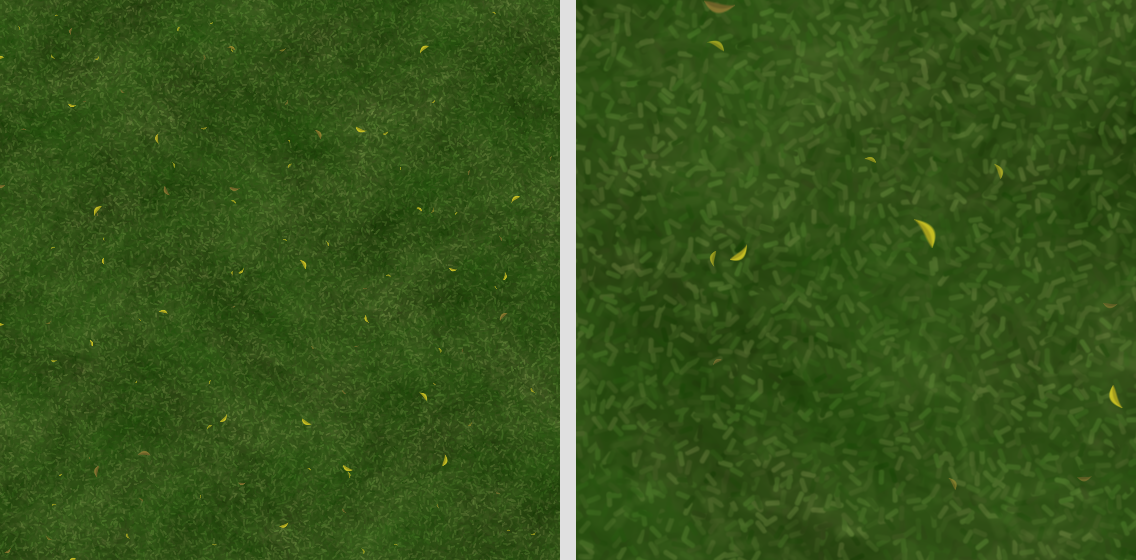
Left, the full canvas; right, a detail of the centre.
Reproduce this texture procedurally as a Shadertoy shader.

```glsl
// Mown lawn seen from above: fine mottled grass with a few scattered yellow leaves.

vec3 hash3(vec2 cell) {
    vec3 h = fract(cell.xyx * vec3(0.1031, 0.1030, 0.0973));
    h += dot(h, h.yxz + 33.33);
    return fract((h.xxy + h.yzz) * h.zyx);
}

mat2 rotate(float angle) {
    float c = cos(angle), s = sin(angle);
    return mat2(c, s, -s, c);
}

// Layered, warped sines: broad patches down to small clumps
float patches(vec2 p) {
    float sum = 0.0, amplitude = 1.0;
    for (int i = 0; i < 6; i++) {
        p += 0.7 * sin(p.yx * 0.8 + float(i) * 1.7);
        sum += amplitude * sin(p.x) * cos(p.y);
        p = rotate(0.9) * p * 1.75 + 3.1;
        amplitude *= 0.76;
    }
    return sum;
}

// Cellular blades: x is the tone, y the tint of the topmost short stroke
vec2 blades(vec2 p) {
    vec2 cell = floor(p), result = vec2(-0.6, 0.0);
    for (int y = -1; y <= 1; y++)
    for (int x = -1; x <= 1; x++) {
        vec2 id = cell + vec2(x, y);
        vec3 h = hash3(id);
        vec3 shade = hash3(id + 71.3);
        vec2 q = rotate(h.z * 6.2832) * (p - id - h.xy);
        q.x -= clamp(q.x, -0.45, 0.45);
        float cover = smoothstep(0.36, 0.1, length(q));
        result = mix(result, shade.xy * 2.0 - 1.0, cover);
    }
    return result;
}

// One curved leaf at most in each cell; alpha is its coverage
vec4 leaves(vec2 uv, float cells, float size, float density) {
    vec2 p = uv * cells, id = floor(p);
    vec3 h = hash3(id + 17.0 * cells);
    vec3 kind = hash3(id + 5.7 + cells);
    vec2 q = (p - id - 0.2 - 0.6 * h.xy) / cells;
    q = rotate(h.z * 6.2832) * q / (size * (0.55 + 0.6 * kind.x));
    q.y += 0.35 * q.x * q.x - 0.1;
    float width = 0.29 * (1.0 - q.x * q.x) * (1.0 + 0.35 * q.x);
    float cover = smoothstep(0.1, -0.1, abs(q.y) - width) * step(abs(q.x), 1.0);
    vec3 tan_ = vec3(0.50, 0.43, 0.18), yellow = vec3(0.76, 0.72, 0.13);
    vec3 color = mix(tan_, yellow, smoothstep(0.2, 0.6, kind.y));
    color *= 0.9 + 0.2 * smoothstep(-0.1, 0.1, q.y);
    return vec4(color, cover * step(kind.z, density));
}

void mainImage(out vec4 fragColor, in vec2 fragCoord) {
    vec2 uv = fragCoord / iResolution.y;

    // Broad light and dark areas, a little wider than tall
    float broad = patches(uv * vec2(13.0, 17.0) + 2.0);
    float dryness = patches(uv * vec2(16.0, 21.0) + 40.0);

    // Fine grass over coarser tufts
    vec2 fine = blades(uv * 150.0);
    vec2 tuft = blades(rotate(0.6) * uv * 72.0 + 200.0);

    // Tone and tint around the mean green
    float tone = 0.022 * broad + 0.066 * fine.x + 0.026 * tuft.x + 0.010;
    tone *= 1.0 + 0.12 * dryness;
    float tint = 0.012 * dryness + 0.022 * fine.y + 0.008 * tuft.y;
    vec3 color = vec3(0.218, 0.348, 0.105);
    color += tone * vec3(0.95, 1.0, 0.66) + tint * vec3(1.0, -0.1, 0.7);

    // Tiny pale flecks, then the larger leaves
    vec4 fleck = leaves(uv, 15.0, 0.0055, 0.30);
    color = mix(color, fleck.rgb, 0.65 * fleck.a);
    vec4 leaf = leaves(uv + 0.03, 8.0, 0.0105, 0.50);
    color = mix(color, leaf.rgb, 0.9 * leaf.a);

    fragColor = vec4(clamp(color, 0.0, 1.0), 1.0);
}
```
